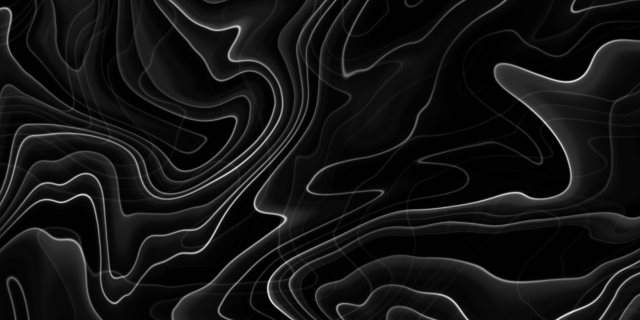
Give the GLSL for this background, as a Shadertoy shader.

```glsl
// Dark liquid marble: stirred charcoal bands edged with thin glowing contour lines.

const float TAU = 6.28319;
const int LAYERS = 2;
const int STIR_STEPS = 4;
const float BANDS = 10.5;         // contour levels per unit of field
const float STIR_AMOUNT = 0.042;  // displacement per stirring step
const float STIR_SCALE = 1.5;     // frequency of the first, broadest eddies
const float STIR_GROWTH = 1.15;   // frequency ratio between steps
const float SWELL = 0.4;          // noise added to the base field
const vec2 LEFT_POOL = vec2(0.15, 0.85);
const vec2 TOP_HILL = vec2(1.15, 1.1);
const vec2 LOW_HILL = vec2(1.25, 0.05);
const float LINE_WIDTH = 0.0026;  // in canvas heights
const float LINE_GAIN = 0.68;
const float FLAT_SPREAD = 2.5;    // widens lines where the field is flat
const float BAND_GAIN = 0.32;
const float BAND_FALLOFF = 2.2;   // how fast a band fades from its edge
const float VEIL_GAIN = 0.12;     // strength of the second, translucent layer
const float BLACK_POINT = 0.012;  // tone pulled down to full black

float hash(vec2 p) {
    return fract(sin(dot(p, vec2(127.1, 311.7))) * 43758.5);
}

vec2 gradientAt(vec2 cell) {
    float angle = TAU * hash(cell);
    return vec2(cos(angle), sin(angle));
}

float gradientNoise(vec2 p) {
    vec2 i = floor(p), f = p - i;
    vec2 u = f * f * f * (f * (f * 6.0 - 15.0) + 10.0);
    vec2 e = vec2(1.0, 0.0);
    float a = dot(gradientAt(i), f);
    float b = dot(gradientAt(i + e.xy), f - e.xy);
    float c = dot(gradientAt(i + e.yx), f - e.yx);
    float d = dot(gradientAt(i + e.xx), f - e.xx);
    return mix(mix(a, b, u.x), mix(c, d, u.x), u.y);
}

// Divergence-free flow around the hills of the noise.
vec2 curl(vec2 p) {
    const vec2 E = vec2(0.01, 0.0);
    float n = gradientNoise(p);
    return vec2(gradientNoise(p + E.yx) - n, n - gradientNoise(p + E.xy)) / E.x;
}

float hill(vec2 p, vec2 center, float radius) {
    vec2 d = (p - center) / radius;
    return exp(-dot(d, d));
}

// Broad pools and hills, drawn out into filaments by stirring.
float marbleField(vec2 p, float seed) {
    float scale = STIR_SCALE;
    vec2 q = p;
    for (int i = 0; i < STIR_STEPS; i++) {
        q += STIR_AMOUNT * scale * curl(q * scale + seed);
        scale *= STIR_GROWTH;
    }
    float r = length(q - LEFT_POOL);
    float base = 1.3 * r * r / (r * r + 0.25 + 0.4 * r);
    base += 0.45 * hill(q, TOP_HILL, 0.4) + 0.45 * hill(q, LOW_HILL, 0.45);
    base += dot(q - vec2(1.2, 0.5), vec2(0.45, -0.65)) * smoothstep(0.8, 1.6, q.x);
    return BANDS * (base + SWELL * gradientNoise(q * 1.5 + seed + 53.0));
}

// Returns band tone in x and line tone in y.
vec2 marbleLayer(vec2 p, float seed, float pixel) {
    const vec2 STEP = vec2(0.0015, 0.0);
    float x = marbleField(p, seed);
    vec2 slope = vec2(marbleField(p + STEP.xy, seed), marbleField(p + STEP.yx, seed)) - x;
    float steep = length(slope) / STEP.x;
    float cell = floor(x);
    float width = max(LINE_WIDTH, 0.65 * pixel);
    float flatGlow = 1.0 + 1.2 * exp(-steep / 7.0);
    float steepFade = 1.0 / (1.0 + pow(steep * 0.014, 2.0));

    float band = 0.0, lines = 0.0;
    for (int k = -1; k <= 1; k++) {
        vec2 id = vec2(cell + float(k), seed);
        float offset = x - (id.x + 0.2 + 0.6 * hash(id));
        float dist = offset / (steep + FLAT_SPREAD);

        // Each band starts at a crisp edge and fades away from it.
        float tone = BAND_GAIN * pow(hash(id + 5.1), 1.6);
        tone *= exp(-BAND_FALLOFF * max(offset, 0.0));
        band = mix(band, tone, smoothstep(-pixel, pixel, dist));

        // Bright core with a faint halo.
        float r = dist / width;
        float glow = 0.9 * exp(-r * r) + 0.1 / (1.0 + 0.6 * r * r);
        float strength = 0.12 + 0.88 * pow(hash(id + 9.7), 1.6);
        lines += LINE_GAIN * strength * glow;
    }

    // Silky streaks along the bands, slow swelling of light along the lines.
    float streak = 1.0 + 0.7 * gradientNoise(vec2(x * 3.5, p.y * 0.7 + seed));
    float shimmer = clamp(0.9 + 1.3 * gradientNoise(p * 2.3 + seed + 80.0), 0.25, 1.7);
    return vec2(band * streak, lines * shimmer * flatGlow * steepFade);
}

void mainImage(out vec4 fragColor, in vec2 fragCoord) {
    vec2 p = fragCoord / iResolution.y;
    float pixel = 1.0 / iResolution.y;

    float tone = -BLACK_POINT, weight = 1.0;
    for (int i = 0; i < LAYERS; i++) {
        vec2 marble = marbleLayer(p, 3.7 + 11.3 * float(i), pixel);
        tone += weight * (marble.x + marble.y);
        weight *= VEIL_GAIN;
    }
    fragColor = vec4(vec3(clamp(tone, 0.004, 0.95)), 1.0);
}
```
